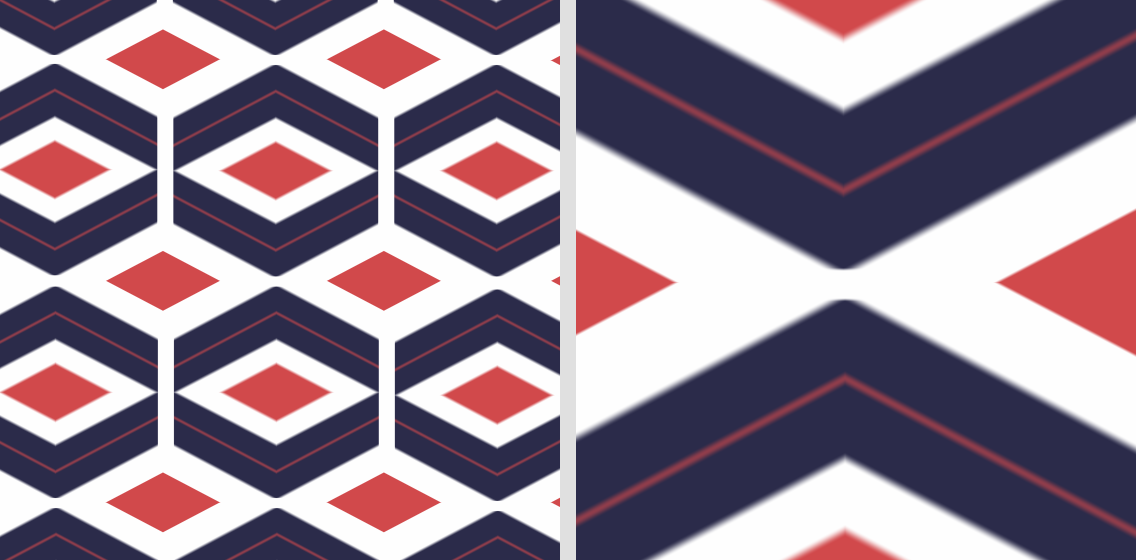
Left: the whole. Right: its middle third, enlarged.
Give the GLSL for this pattern, as a three.js fragment shader.

```glsl
// Navy hexagons in a square grid, each with a white and red rhombus inside and
// a thin chevron stripe; red rhombi fill the gaps between them. Every part is
// a signed distance in canvas units, folded into cells with slight misregistration.

#define PITCH vec2(0.3945, 0.3956)
#define HEX_ORIGIN vec2(0.0990, 0.2995)
#define GEM_ORIGIN vec2(0.2910, 0.1029)
#define SLOPE 0.53
#define SOFT 0.0034
#define SHARP 0.0012
#define STRIPE_HALF 0.0045
#define STRIPE_MIX 0.6
#define WHITE vec3(0.995)
#define NAVY vec3(0.168, 0.168, 0.290)
#define RED vec3(0.820, 0.285, 0.295)

varying vec2 vUv;

// Coverage of a shape from its signed distance and half edge width
float fill(float d, float blur) {
  return 1.0 - smoothstep(-blur, blur, d);
}

float rhombus(vec2 p, vec2 halfSize) {
  return (dot(abs(p), halfSize.yx) - halfSize.x * halfSize.y) / length(halfSize);
}

// Mirrored pair of sloping edges that peak at +apex and -apex
float chevron(vec2 p, float apex) {
  return (abs(p.y) + SLOPE * abs(p.x) - apex) / length(vec2(1.0, SLOPE));
}

vec2 cellIndex(vec2 p, vec2 origin) {
  return floor((p - origin) / PITCH + 0.5);
}

// Sideways drift per row, and a small drop low in the third column
vec2 hexShift(vec2 id) {
  float drop = step(1.5, id.x) * step(id.y, 0.5);
  float lift = step(id.x, 0.5) * step(0.5, id.y) * step(id.y, 1.5);
  return vec2(-0.001 * id.y, 0.002 * lift - 0.0052 * drop);
}

// The third column of gap rhombi sits further right, its top one lower
vec2 gemShift(vec2 id) {
  return step(1.5, id.x) * vec2(0.0058, -0.002 * step(1.5, id.y));
}

void main() {
  // Hexagon: soft sloping edges, crisp sides and clipped tips
  vec2 id = cellIndex(vUv, HEX_ORIGIN);
  vec2 p = vUv - HEX_ORIGIN - id * PITCH - hexShift(id);
  float hexagon = fill(chevron(p, 0.1914), SOFT)
                * fill(abs(p.x) - 0.1829, SHARP)
                * fill(abs(p.y) - 0.1888, SHARP);

  // Thin stripe, then the nested rhombi
  float stripe = 1.0 - smoothstep(0.0, STRIPE_HALF, abs(chevron(p, 0.1419)));
  vec3 inside = mix(NAVY, RED, stripe * STRIPE_MIX);
  inside = mix(inside, WHITE, fill(rhombus(p, vec2(0.1810, 0.0944)), SOFT));
  inside = mix(inside, RED, fill(rhombus(p, vec2(0.0977, 0.0514)), SOFT));
  vec3 color = mix(WHITE, inside, hexagon);

  // Crisp red rhombi in the gaps between four hexagons
  id = cellIndex(vUv, GEM_ORIGIN);
  p = vUv - GEM_ORIGIN - id * PITCH - gemShift(id);
  color = mix(color, RED, fill(rhombus(p, vec2(0.1016, 0.0534)), SHARP));

  gl_FragColor = vec4(color, 1.0);
}
```
